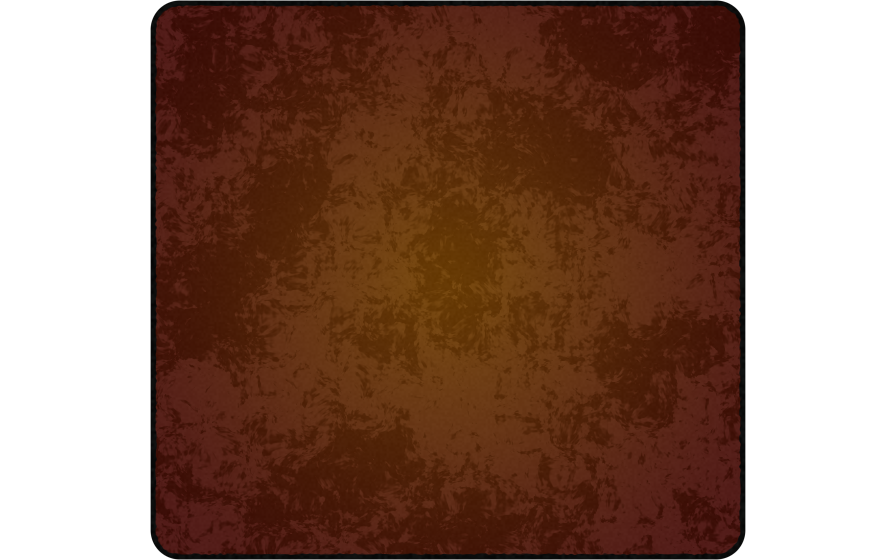
Write a Shadertoy shader that draws this texture.

```glsl
// Draws a rounded panel of worn, speckled brown leather with a thin black rim on white.

const vec3 PAPER = vec3(1.0);
const vec2 PANEL_HALF = vec2(0.531, 0.499);
const float CORNER_RADIUS = 0.052;
const float RIM_WIDTH = 0.0095;

// Broad worn stains: centre x, centre y, radius.
const vec3 STAINS[12] = vec3[12](
    vec3(-0.38, 0.34, 0.16), vec3(-0.17, 0.47, 0.08),
    vec3(0.26, 0.42, 0.10), vec3(0.02, 0.07, 0.07),
    vec3(-0.30, 0.12, 0.10), vec3(-0.17, -0.29, 0.10),
    vec3(0.01, -0.45, 0.09), vec3(0.43, -0.11, 0.09),
    vec3(-0.43, -0.06, 0.10), vec3(-0.28, -0.37, 0.11),
    vec3(0.20, 0.18, 0.10), vec3(0.50, 0.44, 0.08));

float hash(vec2 cell) {
    vec3 q = fract(vec3(cell.xyx) * 0.1031);
    q += dot(q, q.yzx + 33.33);
    return fract((q.x + q.y) * q.z);
}

float valueNoise(vec2 p) {
    vec2 cell = floor(p);
    vec2 f = fract(p);
    f = f * f * (3.0 - 2.0 * f);
    float low = mix(hash(cell), hash(cell + vec2(1.0, 0.0)), f.x);
    float high = mix(hash(cell + vec2(0.0, 1.0)), hash(cell + 1.0), f.x);
    return mix(low, high, f.y);
}

// Layered noise centred on zero.
float fractalNoise(vec2 p, int octaves, float gain) {
    float sum = 0.0;
    float weight = 1.0;
    for (int i = 0; i < octaves; i++) {
        sum += weight * (valueNoise(p) - 0.5);
        p = mat2(1.6, 1.2, -1.2, 1.6) * p + 17.3;
        weight *= gain;
    }
    return sum;
}

float roundedBox(vec2 p, vec2 halfSize, float radius) {
    vec2 q = abs(p) - halfSize + radius;
    return length(max(q, 0.0)) + min(max(q.x, q.y), 0.0) - radius;
}

float stainDensity(vec2 p) {
    float density = 0.0;
    for (int i = 0; i < 12; i++) {
        vec2 d = (p - STAINS[i].xy) / STAINS[i].z;
        density += exp(-dot(d, d));
    }
    return density;
}

// Coverage of the dark layer: stains broken up by clouds, scratches and specks.
float wear(vec2 p) {
    vec2 warp = vec2(valueNoise(p * 24.0), valueNoise(p * 24.0 + 51.0)) - 0.5;
    float clouds = fractalNoise(p * 9.0 + warp * 0.5 + 40.0, 4, 0.65);
    float specks = fractalNoise(p * 75.0 + warp * 2.0 + 80.0, 3, 0.85);
    float scratches = valueNoise(p * vec2(28.0, 190.0) + 11.0)
                    + valueNoise(p * vec2(190.0, 28.0) + 29.0) - 1.0;
    float tone = 0.36 * stainDensity(p) + 0.42 * clouds
               + 0.42 * specks + 0.16 * scratches - 0.12;
    return smoothstep(-0.17, 0.17, tone);
}

vec3 leather(vec2 p) {
    float radius = length(p);
    float falloff = smoothstep(0.0, 0.70, radius);
    vec3 light = mix(vec3(0.450, 0.265, 0.080), vec3(0.325, 0.110, 0.098), falloff);
    vec3 dark = mix(vec3(0.375, 0.200, 0.030), vec3(0.230, 0.050, 0.025), falloff);
    vec3 color = mix(light, dark, wear(p));
    // Golden heart and fine grain.
    color += vec3(0.025, 0.025, -0.015) * exp(-radius * radius * 60.0);
    return color + 0.022 * (valueNoise(p * 260.0) - 0.5);
}

void mainImage(out vec4 fragColor, in vec2 fragCoord) {
    vec2 p = (fragCoord - 0.5 * iResolution.xy) / iResolution.y;
    float pixel = 1.0 / iResolution.y;

    float edge = roundedBox(p, PANEL_HALF, CORNER_RADIUS);
    float panel = 1.0 - smoothstep(-0.7 * pixel, 0.7 * pixel, edge);

    // The inner border is slightly ragged.
    float ragged = 0.003 * (valueNoise(p * 150.0) - 0.5);
    float inner = edge + RIM_WIDTH + ragged;
    float rimMask = smoothstep(-0.8 * pixel, 0.8 * pixel, inner);
    vec3 rim = vec3(0.045, 0.05, 0.048) * (0.4 + 1.1 * valueNoise(p * 180.0));

    vec3 color = mix(leather(p), rim, rimMask);
    fragColor = vec4(mix(PAPER, color, panel), 1.0);
}
```
